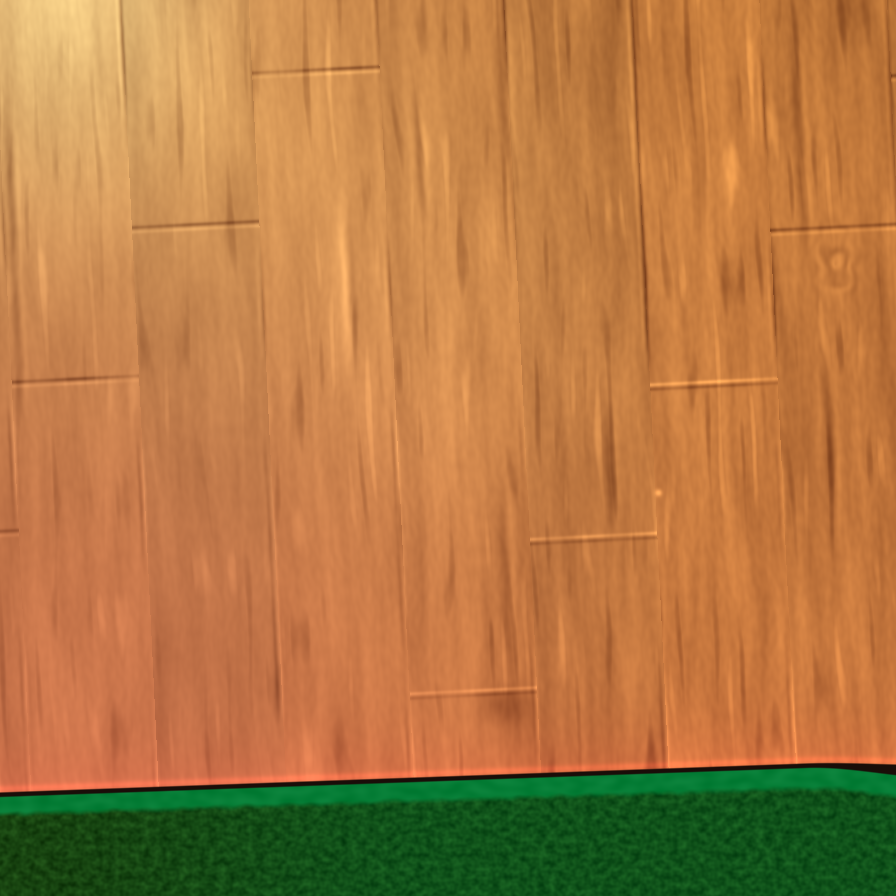
This texture is drawn by a Shadertoy shader. Its source:

```glsl
#define PLANK_WIDTH 0.1425
#define PLANK_OFFSET 0.0075
#define LEAN 0.048
#define JOINT_TILT 0.05
#define JOINT_STEP 0.1725
#define JOINT_CYCLE 0.8655
#define GRAIN 0.24
#define CARPET_ROUGHNESS 0.11
#define SEAM_WIDTH 0.0022

vec2 gradientAt(vec2 cell) {
    vec3 q = fract(cell.xyx * vec3(0.1031, 0.1030, 0.0973));
    q += dot(q, q.yzx + 33.33);
    float angle = 6.2832 * fract((q.x + q.y) * q.z);
    return vec2(cos(angle), sin(angle));
}

float gradientNoise(vec2 p) {
    vec2 i = floor(p), f = fract(p);
    vec2 u = f * f * f * (f * (f * 6.0 - 15.0) + 10.0);
    vec2 e = vec2(0.0, 1.0);
    float low = mix(dot(gradientAt(i), f),
                    dot(gradientAt(i + e.yx), f - e.yx), u.x);
    float high = mix(dot(gradientAt(i + e), f - e),
                     dot(gradientAt(i + 1.0), f - 1.0), u.x);
    return mix(low, high, u.y);
}

// Soft line profile that never becomes thinner than a pixel
float line(float d, float width) {
    float w = max(width, 0.8 / iResolution.y);
    return exp(-d * d / (w * w));
}

float blob(vec2 p, vec2 center, vec2 radius) {
    vec2 d = (p - center) / radius;
    return exp(-dot(d, d));
}

vec3 woodTone(vec2 p) {
    vec3 left = mix(vec3(0.76, 0.44, 0.28), vec3(0.76, 0.52, 0.30), smoothstep(0.2, 0.9, p.y));
    vec3 right = mix(vec3(0.75, 0.44, 0.23), vec3(0.74, 0.46, 0.22), p.y);
    vec3 tone = mix(left, right, smoothstep(0.1, 0.85, p.x));
    tone += vec3(0.06, 0.07, 0.05) * blob(p, vec2(0.5, 0.64), vec2(0.3, 0.32));
    tone += vec3(0.16, 0.25, 0.20) * blob(p, vec2(0.06, 1.03), vec2(0.17, 0.22));
    tone += vec3(0.08, 0.07, 0.04) * blob(p, vec2(0.24, 0.86), vec2(0.12, 0.2));
    return tone;
}

// Fine fibres, broad figure and isolated pores along the boards
float woodGrain(vec2 q, float plank) {
    vec2 s = q + vec2(0.0, plank * 3.7);
    s.x += 0.006 * gradientNoise(s * vec2(9.0, 5.0));
    float grain = 0.40 * gradientNoise(s * vec2(20.0, 2.6));
    grain += 0.42 * gradientNoise(s * vec2(52.0, 5.0) + 17.0);
    grain += 0.30 * gradientNoise(s * vec2(115.0, 12.0) + 41.0);
    grain += 0.20 * gradientNoise(s * vec2(190.0, 75.0) + 73.0);
    float pores = gradientNoise(s * vec2(75.0, 8.0) + 9.0);
    grain -= 0.75 * smoothstep(0.25, 0.6, pores);
    grain += 0.65 * smoothstep(0.27, 0.6, -pores);
    return grain;
}

// Long marks: x, y, half length, signed brightness
float longStreaks(vec2 p) {
    vec4 marks[8] = vec4[8](
        vec4(0.468, 0.83, 0.07, -0.17), vec4(0.565, 0.35, 0.10, -0.16),
        vec4(0.680, 0.48, 0.07, -0.20), vec4(0.926, 0.50, 0.08, -0.17),
        vec4(0.893, 0.83, 0.12, -0.20), vec4(0.385, 0.68, 0.10, 0.13),
        vec4(0.015, 0.72, 0.15, -0.20), vec4(0.562, 0.91, 0.09, -0.18));
    float sum = 0.0;
    for (int i = 0; i < 8; i++) {
        vec2 d = p - marks[i].xy;
        d.x += LEAN * d.y + 0.004 * gradientNoise(vec2(p.y * 14.0, float(i)));
        float fade = exp(-pow(d.y / marks[i].z, 4.0));
        sum += marks[i].w * fade * (line(d.x, 0.005) - 0.5 * line(d.x - 0.008, 0.004));
    }
    return sum;
}

vec3 woodFloor(vec2 p) {
    vec2 q = vec2(p.x - LEAN * (1.0 - p.y), p.y);
    float along = (q.x + PLANK_OFFSET) / PLANK_WIDTH;
    float plank = floor(along);
    float across = fract(along);
    vec3 color = woodTone(p) * (1.0 + 0.035 * sin(plank * 4.1 + 0.6));
    float strength = GRAIN * mix(0.75, 1.25, smoothstep(0.2, 0.9, p.x));
    float shade = strength * woodGrain(q, plank) + longStreaks(p);
    shade += 0.07 * gradientNoise(p * vec2(9.0, 6.0) + 5.0);

    // Staggered board ends, lit on the middle boards
    float jointY = mod(0.377 + JOINT_STEP * plank, JOINT_CYCLE) + 0.2;
    float joint = p.y - jointY - JOINT_TILT * PLANK_WIDTH * (across - 0.5);
    float lit = step(2.5, plank) * step(plank, 5.5);
    float wear = 0.65 + 0.7 * gradientNoise(p * 17.0);
    shade += wear * mix(-0.34, 0.32, lit) * line(joint, SEAM_WIDTH);
    shade += wear * mix(0.16, -0.22, lit) * line(joint + 0.005, SEAM_WIDTH);

    // Worn seams between neighbouring boards
    float seam = (across - step(0.5, across)) * PLANK_WIDTH;
    float seamWear = smoothstep(-0.3, 0.45, gradientNoise(vec2(floor(along + 0.5) * 5.3, p.y * 7.0)));
    float above = smoothstep(0.5, 0.65, p.y);
    shade += seamWear * mix(0.16, -0.30, above) * line(seam, SEAM_WIDTH);
    shade += seamWear * mix(-0.14, 0.12, above) * line(seam + 0.005, SEAM_WIDTH);

    // Knot, stain and a pale speck
    vec2 knot = p - vec2(0.932, 0.705);
    float rings = sin(length(knot * vec2(1.0, 0.55)) * 420.0 + 5.0 * gradientNoise(p * 45.0));
    shade += 0.13 * rings * blob(knot, vec2(0.0), vec2(0.022, 0.035));
    shade -= 0.22 * blob(p, vec2(0.563, 0.212), vec2(0.024, 0.020));
    shade += 0.45 * blob(p, vec2(0.735, 0.450), vec2(0.004));
    return color * (1.0 + shade * vec3(0.85, 1.1, 1.25));
}

vec3 carpet(vec2 p) {
    float fibre = gradientNoise(p * vec2(95.0, 120.0)) + 0.6 * gradientNoise(p * 210.0 + 8.0);
    vec3 color = mix(vec3(0.09, 0.26, 0.06), vec3(0.06, 0.32, 0.10), smoothstep(0.0, 0.5, p.x));
    return color + CARPET_ROUGHNESS * fibre * vec3(0.6, 1.0, 0.5);
}

void mainImage(out vec4 fragColor, in vec2 fragCoord) {
    vec2 p = fragCoord / iResolution.xy;
    float aa = 1.0 / iResolution.y;
    float bend = smoothstep(0.90, 1.06, p.x);
    float woodEdge = 0.1155 + 0.036 * p.x - 0.007 * bend;
    float rimTop = woodEdge - 0.005 - 0.010 * bend;
    float rimBottom = 0.091 + 0.032 * p.x - 0.017 * bend + 0.003 * gradientNoise(p * 60.0);

    // Red bounce and a pale lip just above the border
    vec3 wood = woodFloor(p);
    float height = max(p.y - woodEdge, 0.0);
    wood += vec3(0.10, 0.01, 0.03) * exp(-height * 22.0);
    wood += vec3(0.13, 0.03, 0.03) * line(height - 0.004, 0.004);

    // Carpet, bright rim and dark gap
    vec3 rim = vec3(0.02, 0.49, 0.21) + 0.05 * gradientNoise(p * vec2(50.0, 90.0));
    vec3 color = mix(carpet(p), rim, smoothstep(-0.003 - aa, 0.003 + aa, p.y - rimBottom));
    color = mix(color, vec3(0.10, 0.05, 0.03), smoothstep(-aa, aa, p.y - rimTop));
    color = mix(color, wood, smoothstep(-aa, aa, p.y - woodEdge));
    fragColor = vec4(clamp(color, 0.0, 1.0), 1.0);
}
```
